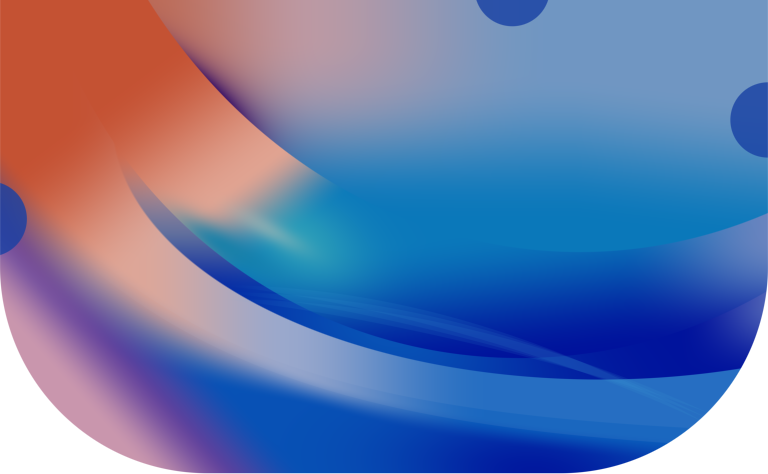
This background is drawn by a Shadertoy shader. Its source:

```glsl
#define ORANGE vec3(0.77, 0.32, 0.20)
#define PEACH vec3(0.88, 0.64, 0.57)
#define PINK vec3(0.79, 0.59, 0.68)
#define PURPLE vec3(0.38, 0.25, 0.61)
#define MIST vec3(0.44, 0.59, 0.76)
#define TEAL vec3(0.18, 0.63, 0.72)
#define AZURE vec3(0.04, 0.47, 0.73)
#define COBALT vec3(0.03, 0.32, 0.71)
#define NAVY vec3(0.00, 0.07, 0.61)
#define CORNER 27.0
#define DISC_ALPHA 0.8
#define STRIP_ALPHA 0.10

// Positive inside; the sides run straight up above the centre
float bowl(vec2 p, vec2 centre, vec2 radii) {
    vec2 q = vec2(p.x - centre.x, min(p.y - centre.y, 0.0)) / radii;
    return (1.0 - length(q)) * min(radii.x, radii.y);
}

float glow(vec2 p, vec2 centre, vec2 radii, float angle) {
    float c = cos(angle), s = sin(angle);
    vec2 q = mat2(c, -s, s, c) * (p - centre) / radii;
    return exp(-dot(q, q));
}

float cover(float d, float aa) {
    return smoothstep(-aa, aa, d);
}

vec3 warmColour(vec2 p) {
    return mix(ORANGE, PEACH, smoothstep(-31.0, -11.0, 0.6 * p.x - 0.8 * p.y));
}

// Lower sweep: pale ribbon above a pink to blue field
vec3 lowerSweep(vec2 p, float aa) {
    float diagonal = p.x + 0.9 * p.y;
    vec3 field = mix(PINK, PURPLE, smoothstep(19.0, 31.0, diagonal));
    field = mix(field, COBALT, smoothstep(28.0, 40.0, diagonal));
    field = mix(field, NAVY, 0.9 * glow(p, vec2(70.0, 0.0), vec2(17.0, 7.0), -0.1));

    vec3 ribbon = mix(warmColour(p), vec3(0.58, 0.64, 0.79), smoothstep(18.0, 38.0, p.x));
    ribbon = mix(ribbon, vec3(0.04, 0.37, 0.74), smoothstep(36.0, 64.0, p.x));

    float height = p.y - 2.0 - 37.0 * exp(-p.x / 30.0);
    float softness = mix(10.0, 2.5, smoothstep(4.0, 45.0, p.x));
    vec3 colour = mix(field, ribbon, smoothstep(-softness, softness * 0.4, height));
    float inner = p.y - 4.5 - 37.0 * exp(-p.x / 28.0);
    float sheen = 0.09 * cover(height, aa) + 0.07 * cover(inner, aa);
    return mix(colour, vec3(0.72, 0.76, 0.86), sheen * smoothstep(8.0, 26.0, p.x));
}

// Narrow blue band with a warm upper end
vec3 bandColour(vec2 p) {
    vec3 colour = mix(NAVY, COBALT, glow(p, vec2(50.0, 18.0), vec2(22.0, 9.0), -0.3));
    colour = mix(colour, vec3(0.36, 0.44, 0.73), smoothstep(88.0, 104.0, p.x) * smoothstep(12.0, 22.0, p.y));
    colour = mix(colour, vec3(0.34, 0.42, 0.62), smoothstep(23.0, 32.0, p.y) * smoothstep(50.0, 32.0, p.x));
    return mix(colour, warmColour(p), smoothstep(29.0, 42.0, p.y) * smoothstep(60.0, 40.0, p.x));
}

// Wide panel: warm upper left fading through teal to deep blue
vec3 middleColour(vec2 p) {
    float height = p.y + 0.12 * (65.0 - p.x);
    vec3 colour = mix(NAVY, AZURE, smoothstep(14.0, 32.0, height));
    colour = mix(colour, vec3(0.42, 0.52, 0.75), smoothstep(80.0, 102.0, p.x) * smoothstep(16.0, 31.0, p.y));
    colour = mix(colour, TEAL, 0.9 * glow(p, vec2(39.0, 30.5), vec2(9.0, 5.5), -0.5));
    float warmth = 1.0 - smoothstep(-12.0, -2.0, 0.6 * p.x - 0.8 * p.y);
    colour = mix(colour, warmColour(p), warmth);
    colour = mix(colour, vec3(0.08, 0.50, 0.66), 0.9 * glow(p, vec2(29.0, 29.8), vec2(7.5, 2.0), -0.5));
    return mix(colour, vec3(0.70, 0.74, 0.71), 0.5 * glow(p, vec2(35.0, 31.8), vec2(5.0, 1.3), -0.5));
}

// Upper panel with a violet shadow along its left rim
vec3 upperColour(vec2 p, float depth) {
    vec3 colour = mix(AZURE, MIST, smoothstep(33.0, 52.0, p.y + 0.12 * max(p.x - 75.0, 0.0)));
    float rosy = smoothstep(72.0, 38.0, p.x) * smoothstep(36.0, 57.0, p.y);
    colour = mix(colour, vec3(0.74, 0.60, 0.64), rosy);
    colour = mix(colour, vec3(0.74, 0.42, 0.34), smoothstep(42.0, 18.0, p.x) * smoothstep(38.0, 52.0, p.y));
    float along = (p.y - 49.5) / 6.0;
    return mix(colour, vec3(0.22, 0.06, 0.40), 0.95 * exp(-depth / 1.8 - along * along));
}

void mainImage(out vec4 fragColor, in vec2 fragCoord) {
    // Hundredths of the canvas width
    vec2 p = 100.0 * fragCoord / iResolution.x;
    float aa = 75.0 / iResolution.x;

    // Nested panels
    float band = bowl(p, vec2(78.1, 46.2), vec2(63.5, 33.9));
    float middle = bowl(p, vec2(67.7, 78.9), vec2(63.8));
    float upper = bowl(p, vec2(75.5, 107.0), vec2(69.0, 78.1));
    vec3 colour = lowerSweep(p, aa);
    colour = mix(colour, bandColour(p), cover(band, aa));
    colour = mix(colour, middleColour(p), cover(middle, aa));
    colour = mix(colour, upperColour(p, max(upper, 0.0)), cover(upper, aa));

    // Translucent crossing strips
    for (int i = 0; i < 3; i++) {
        float k = float(i);
        float x = p.x - 28.0;
        float top = 24.6 - 0.9 * k - (0.0044 - 0.0004 * k) * x * x;
        float width = 1.8 * sin(clamp(x / 64.0, 0.0, 1.0) * 3.14159);
        float strip = cover(top - p.y, aa) * cover(p.y - top + width, aa);
        colour = mix(colour, vec3(0.25, 0.65, 0.85), STRIP_ALPHA * strip * smoothstep(0.0, 12.0, x));
    }

    // Discs cut by the canvas edges
    vec2 discs[3] = vec2[3](vec2(66.7, 63.2), vec2(100.0, 46.1), vec2(-1.4, 33.2));
    for (int i = 0; i < 3; i++) {
        float disc = cover(4.9 - length(p - discs[i]), aa);
        colour = mix(colour, vec3(0.09, 0.25, 0.64), DISC_ALPHA * disc);
    }

    // White outside the rounded lower corners
    vec2 corner = max(vec2(abs(p.x - 50.0) - 50.0 + CORNER, CORNER + 0.1 - p.y), 0.0);
    colour = mix(vec3(1.0), colour, cover(CORNER - length(corner), aa));
    fragColor = vec4(colour, 1.0);
}
```
